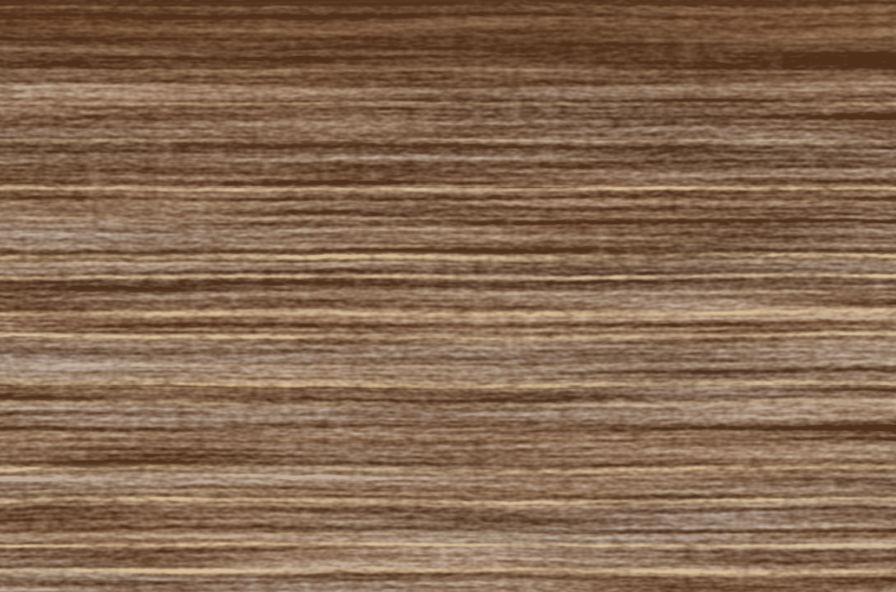
Write a Shadertoy shader that draws this texture.

```glsl
// Weathered stack of thin brown layers seen edge on, running nearly level.
// Stretched gradient noise makes the fine layers and fibres; jittered rows
// add cream edges with dark seams beside them, under a shaded upper end.

#define SEAM_ROWS 18.0
#define THIN_ROWS 37.0
#define EDGE_WIDTH 0.0034
#define SEAM_WIDTH 0.0062
#define WAVINESS 0.007
#define LAYER_CONTRAST 1.0
#define FIBRE_CONTRAST 0.34
#define SHADOW vec3(0.31, 0.19, 0.11)
#define BROWN vec3(0.53, 0.415, 0.325)
#define PALE vec3(0.74, 0.66, 0.59)
#define CREAM vec3(0.86, 0.76, 0.60)

float hash(vec2 p) {
    vec3 q = fract(p.xyx * vec3(0.1031, 0.1030, 0.0973));
    q += dot(q, q.yzx + 33.33);
    return fract((q.x + q.y) * q.z);
}

float slope(vec2 cell, vec2 offset) {
    float angle = 6.2832 * hash(cell);
    return dot(vec2(cos(angle), sin(angle)), offset);
}

float gradientNoise(vec2 p) {
    vec2 i = floor(p), f = fract(p);
    vec2 u = f * f * f * (f * (f * 6.0 - 15.0) + 10.0);
    float low = mix(slope(i, f), slope(i + vec2(1, 0), f - vec2(1, 0)), u.x);
    float high = mix(slope(i + vec2(0, 1), f - vec2(0, 1)),
                     slope(i + vec2(1, 1), f - vec2(1, 1)), u.x);
    return mix(low, high, u.y);
}

float bump(float d, float width) {
    return exp(-d * d / (width * width));
}

// x: cream edge, y: dark seam, for one set of jittered rows
vec2 seams(vec2 p, float rows, float scale) {
    vec2 result = vec2(0.0);
    float pixel = 0.6 / iResolution.y;
    for (int i = -1; i <= 1; i++) {
        float id = floor(p.y * rows) + float(i);
        vec2 key = vec2(id, rows);
        float centre = (id + 0.5 + 0.7 * (hash(key) - 0.5)) / rows;
        float drift = gradientNoise(vec2(p.x * 3.0, id * 7.3 + 0.5));
        float d = p.y - centre - 0.003 * scale * drift;
        float side = hash(key + 11.0) < 0.72 ? 1.0 : -1.0;
        float wear = 0.85 + 0.7 * gradientNoise(vec2(p.x * 5.0, id * 3.7 + 40.5));
        float edge = smoothstep(0.1, 0.75, hash(key + 23.0)) * wear;
        float depth = 0.35 + 0.65 * hash(key + 37.0);
        float width = EDGE_WIDTH * scale * (0.7 + 0.6 * hash(key + 51.0));
        result.x = max(result.x, edge * bump(d, width + pixel));
        result.y = max(result.y, depth * bump(d - side * 0.0085 * scale,
                                              SEAM_WIDTH * scale + pixel));
    }
    return result;
}

void mainImage(out vec4 fragColor, in vec2 fragCoord) {
    vec2 uv = fragCoord / iResolution.xy;
    vec2 p = fragCoord / iResolution.y;

    // Gentle waves, shared by neighbouring layers
    vec2 q = p;
    q.y += WAVINESS * gradientNoise(p * vec2(1.7, 4.0) + 3.1);
    q.y += 0.3 * WAVINESS * gradientNoise(p * vec2(7.0, 11.0) + 17.4);

    // Layers from broad to fine
    float broad = gradientNoise(q * vec2(0.8, 21.0) + 5.7);
    float medium = gradientNoise(q * vec2(1.5, 58.0) + 29.3);
    float fine = gradientNoise(q * vec2(3.0, 125.0) + 71.9);
    float layers = 0.46 * broad + 0.48 * medium + 0.48 * fine;

    // Short ragged fibres
    float fibre = gradientNoise(q * vec2(34.0, 150.0) + 7.0);
    fibre += 0.7 * gradientNoise(q * vec2(90.0, 170.0) + 53.0);

    // Dark upper end and a slightly brighter lower end
    float shade = smoothstep(0.81, 0.95, uv.y + 0.02 * uv.x);
    float tone = 0.62 - 0.16 * uv.y - 0.25 * shade;
    tone += LAYER_CONTRAST * layers * (1.0 - 0.4 * shade);
    tone += FIBRE_CONTRAST * fibre * (1.0 - 0.35 * shade);

    vec2 bold = seams(q, SEAM_ROWS, 1.0);
    vec2 thin = seams(q + vec2(0.0, 2.0), THIN_ROWS, 0.62);
    float seam = max(bold.y, 0.55 * thin.y);
    float edge = max(bold.x, 0.42 * thin.x) * (1.0 - 0.8 * shade);
    tone -= 0.42 * seam * (1.0 - 0.55 * shade);

    // Tone to colour, with grey and golden patches
    tone = clamp(tone, 0.0, 1.0);
    vec3 color = mix(SHADOW, BROWN, min(2.0 * tone, 1.0));
    color = mix(color, PALE, max(2.0 * tone - 1.0, 0.0));
    float warmth = 0.9 * gradientNoise(q * vec2(1.2, 14.0) + 91.0) + 0.5 * shade;
    color *= 1.0 + warmth * vec3(0.05, -0.02, -0.12);

    color = mix(color, CREAM, clamp(0.82 * edge * (1.0 + 0.5 * fibre), 0.0, 0.9));
    fragColor = vec4(color, 1.0);
}
```
